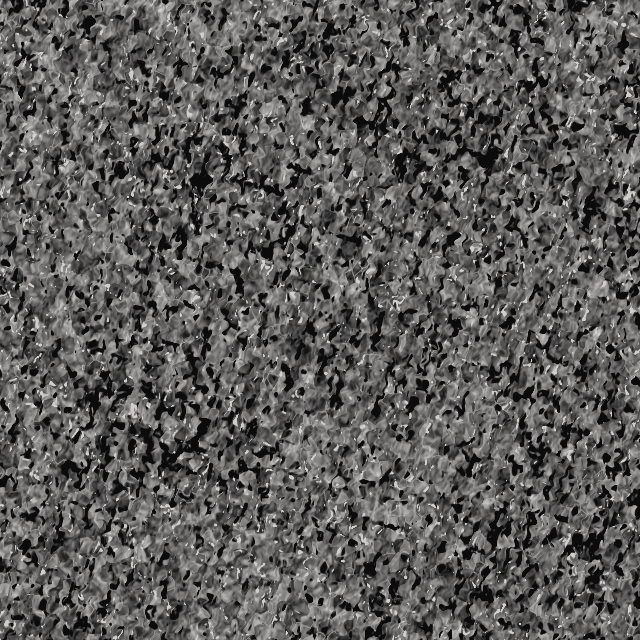
Give the GLSL for this texture, as a Shadertoy shader.

```glsl
// Polished grey granite: tilted feldspar grains, black mica flakes and bright quartz flecks.

const vec3 STONE_TINT = vec3(1.0, 0.987, 0.982);
const float MICA_TONE = 0.045;
const float QUARTZ_TONE = 0.82;
const float GRAIN_TILT = 0.27;

float hash(vec2 p) {
    return fract(sin(dot(p, vec2(127.1, 311.7))) * 43758.5453);
}

vec2 hash2(vec2 p) {
    return vec2(hash(p), hash(p + 57.3));
}

// Smooth value noise in 0..1
float noise(vec2 p) {
    vec2 cell = floor(p);
    vec2 f = fract(p);
    f = f * f * (3.0 - 2.0 * f);
    float low = mix(hash(cell), hash(cell + vec2(1, 0)), f.x);
    float high = mix(hash(cell + vec2(0, 1)), hash(cell + vec2(1, 1)), f.x);
    return mix(low, high, f.y);
}

// Rotate so that the second axis runs along the grain
vec2 alongGrain(vec2 p, float angle) {
    float c = cos(angle), s = sin(angle);
    return vec2(c * p.x - s * p.y, s * p.x + c * p.y);
}

// Soft-edged Voronoi grains: x = random tone, y = distance to the border
vec2 grains(vec2 p, float sharpness) {
    vec2 cell = floor(p);
    float toneSum = 0.0, weightSum = 0.0;
    float nearest = 9.0, second = 9.0;
    for (int j = -1; j <= 1; j++) {
        for (int i = -1; i <= 1; i++) {
            vec2 id = cell + vec2(i, j);
            vec2 offset = id + hash2(id) - p;
            float d = dot(offset, offset);
            float weight = exp(-sharpness * d);
            toneSum += weight * hash(id + 19.7);
            weightSum += weight;
            second = min(second, max(nearest, d));
            nearest = min(nearest, d);
        }
    }
    return vec2(toneSum / max(weightSum, 1e-9), sqrt(second) - sqrt(nearest));
}

// Irregular flakes: two octaves of noise on a stretched grid
float flakes(vec2 p, vec2 scale) {
    return 0.66 * noise(p * scale) + 0.34 * noise(p * scale * 2.1 + 31.4);
}

void mainImage(out vec4 fragColor, in vec2 fragCoord) {
    vec2 uv = fragCoord / iResolution.y;
    vec2 p = alongGrain(uv, GRAIN_TILT) + 2.0;

    // Bend the grain so that outlines turn ragged
    vec2 bend = vec2(noise(p * 95.0), noise(p * 95.0 + 40.0)) - 0.5;
    p += 0.007 * bend;
    float cluster = noise(uv * 11.0 + 5.0) - 0.5;

    // Feldspar body with fine mottling
    vec2 grain = grains(p * vec2(88.0, 60.0), 26.0);
    float tone = 0.405 + 0.36 * (grain.x - 0.5);
    tone += 0.27 * (noise(p * vec2(190.0, 120.0)) - 0.5);
    tone += 0.24 * (noise(p * vec2(330.0, 210.0) + 8.0) - 0.5);
    tone += 0.06 * cluster;

    // Pale threads along some grain borders
    float threadMask = smoothstep(0.62, 0.82, noise(p * 48.0 + 70.0));
    float thread = (1.0 - smoothstep(0.04, 0.20, grain.y)) * threadMask;
    tone = mix(tone, 0.70, 0.6 * thread);

    // Black mica, denser in some patches
    float mica = flakes(p, vec2(118.0, 72.0)) + 0.12 * cluster;
    float micaCover = 1.0 - smoothstep(0.29, 0.41, mica);
    tone = mix(tone, MICA_TONE, micaCover);

    // Small bright quartz flecks
    float quartz = flakes(p + 3.7, vec2(165.0, 105.0));
    float quartzCover = smoothstep(0.71, 0.82, quartz) * (1.0 - 0.7 * micaCover);
    tone = mix(tone, QUARTZ_TONE, quartzCover);

    fragColor = vec4(clamp(tone, 0.02, 1.0) * STONE_TINT, 1.0);
}
```
